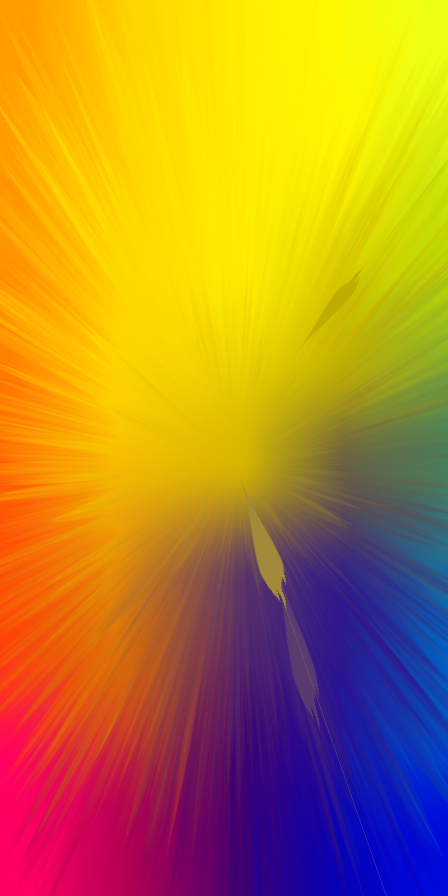
Reproduce this background procedurally as a Shadertoy shader.

```glsl
// A burst of colour: vertical ramps form a smooth rainbow field, which is
// pulled outward along rays from a hub by layers of random tapered shards.
// A few long splinters with ragged edges lie on top.

float hash(vec2 p) {
    return fract(sin(dot(p, vec2(127.1, 311.7))) * 43758.5453);
}

// Blends to the next colour of a ramp between two heights
vec3 rise(vec3 below, vec3 above, float low, float high, float y) {
    return mix(below, above, smoothstep(low, high, y));
}

// Smooth colours; x spans 0 to 1, y spans 0 to 2
vec3 colourField(vec2 p) {
    float y = p.y;

    vec3 left = rise(vec3(1.0, 0.0, 0.38), vec3(1.0, 0.27, 0.03), 0.2, 0.58, y);
    left = rise(left, vec3(1.0, 0.61, 0.0), 0.5, 1.7, y);

    vec3 warm = rise(vec3(0.68, 0.0, 0.32), vec3(0.85, 0.42, 0.03), 0.05, 0.55, y);
    warm = rise(warm, vec3(1.0, 0.83, 0.0), 0.45, 1.2, y);

    vec3 middle = rise(vec3(0.24, 0.0, 0.44), vec3(0.34, 0.2, 0.42), 0.25, 0.75, y);
    middle = rise(middle, vec3(0.83, 0.71, 0.0), 0.7, 0.98, y);
    middle = rise(middle, vec3(1.0, 0.93, 0.0), 0.95, 1.4, y);

    vec3 cool = rise(vec3(0.03, 0.0, 0.7), vec3(0.18, 0.09, 0.55), 0.0, 0.6, y);
    cool = rise(cool, vec3(0.42, 0.38, 0.25), 0.65, 1.0, y);
    cool = rise(cool, vec3(0.76, 0.69, 0.0), 0.95, 1.2, y);
    cool = rise(cool, vec3(1.0, 0.97, 0.0), 1.15, 1.75, y);

    vec3 right = rise(vec3(0.0, 0.03, 0.86), vec3(0.0, 0.36, 0.76), 0.0, 0.45, y);
    right = rise(right, vec3(0.28, 0.5, 0.36), 0.5, 1.0, y);
    right = rise(right, vec3(0.74, 0.84, 0.0), 0.95, 1.45, y);
    right = rise(right, vec3(0.93, 1.0, 0.08), 1.4, 2.0, y);

    vec3 colour = mix(left, warm, clamp(p.x / 0.27, 0.0, 1.0));
    colour = mix(colour, middle, clamp((p.x - 0.27) / 0.28, 0.0, 1.0));
    colour = mix(colour, cool, clamp((p.x - 0.55) / 0.21, 0.0, 1.0));
    return mix(colour, right, clamp((p.x - 0.76) / 0.24, 0.0, 1.0));
}

// Coverage of a splinter that widens from its root and ends in a ragged tip
float splinter(vec2 p, vec2 root, vec2 tip, float halfWidth) {
    vec2 axis = tip - root;
    float len = length(axis);
    axis /= len;
    float along = dot(p - root, axis) / len;
    float across = dot(p - root, vec2(-axis.y, axis.x));
    float ragged = along + 0.14 * hash(vec2(floor(across * 180.0), 3.0));
    float width = halfWidth * smoothstep(0.0, 0.75, along)
                * (1.0 - smoothstep(0.75, 1.08, ragged));
    return smoothstep(-0.002, 0.003, width - abs(across)) * step(0.0, along);
}

void mainImage(out vec4 fragColor, in vec2 fragCoord) {
    vec2 p = fragCoord / iResolution.xy * vec2(1.0, 2.0);
    vec2 hub = vec2(0.53, 0.96);
    vec2 ray = p - hub;
    float radius = length(ray);
    float turn = fract(atan(ray.y, ray.x + 1e-5) / 6.28318 + 1.0);

    // Each shard drags colour from nearer the hub and a little sideways
    float stretch = 1.0 + 0.13 * smoothstep(0.1, 0.6, radius);
    float sideways = 0.0;
    for (int i = 0; i < 9; i++) {
        float layer = float(i);
        float count = 43.0 + 29.0 * layer;
        float cell = floor(turn * count);
        float offset = abs(fract(turn * count) - 0.5);
        float seed = hash(vec2(cell, layer));
        float tip = 0.15 + 1.1 * hash(vec2(cell, layer + 20.0));
        float taper = 0.5 * clamp((tip - radius) / (0.35 * tip), 0.0, 1.0);
        float edge = (taper - offset) * radius * 6.28318 / count;
        float shard = smoothstep(-0.002, 0.003, edge)
                    * smoothstep(0.2 * tip, tip, radius);
        stretch -= 0.16 * seed * shard;
        sideways += 0.09 * (hash(vec2(cell, layer + 40.0)) - 0.5) * shard;
    }
    vec2 source = hub + ray * stretch + vec2(-ray.y, ray.x) * sideways;
    vec3 colour = colourField(source);

    // Long splinters thrown out of the hub
    colour = mix(colour, vec3(0.37, 0.26, 0.43),
                 0.8 * splinter(p, vec2(0.61, 0.76), vec2(0.71, 0.38), 0.026));
    colour = mix(colour, vec3(0.64, 0.54, 0.23),
                 splinter(p, vec2(0.537, 0.93), vec2(0.635, 0.65), 0.028));
    colour = mix(colour, vec3(0.72, 0.64, 0.0),
                 0.7 * splinter(p, vec2(0.66, 1.21), vec2(0.81, 1.4), 0.017));

    fragColor = vec4(colour, 1.0);
}
```
